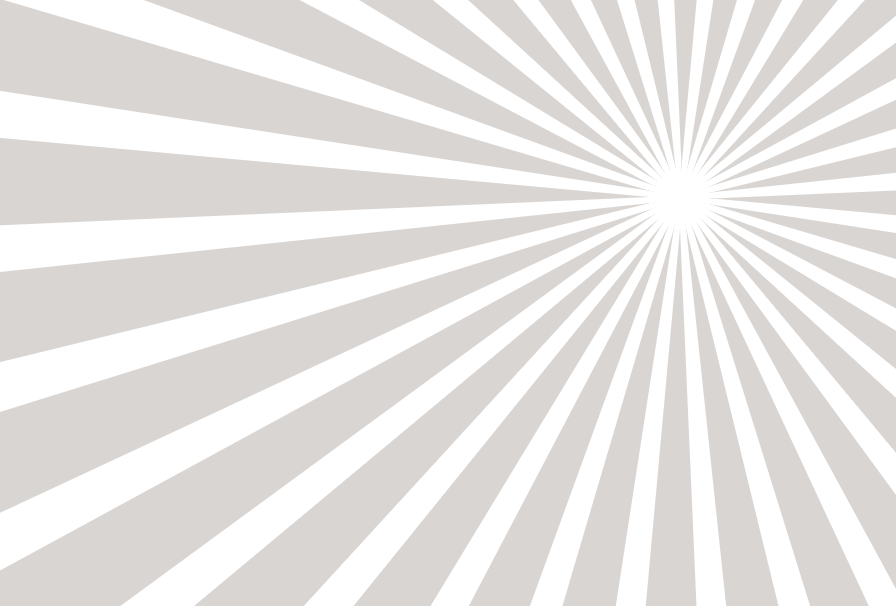
Write a Shadertoy shader that draws this background.

```glsl
const vec3 RAY_COLOR = vec3(0.851, 0.835, 0.824);
const vec3 GAP_COLOR = vec3(1.0);
const vec2 BURST_CENTER = vec2(0.7598, 0.6737); // fraction of the canvas
const float RAY_COUNT = 32.0;
const float RAY_ROTATION = -0.0236;             // radians
const float RAY_SLOPE = 0.0673;                 // half-width gained per unit length
const float TIP_RADIUS = 0.052;                 // fraction of the canvas height
const float TAU = 6.2831853;

// Fold the plane so that every ray lies along the positive x axis.
vec2 foldAroundCenter(vec2 p) {
    float stepAngle = TAU / RAY_COUNT;
    float angle = atan(p.y, p.x) - RAY_ROTATION;
    angle -= stepAngle * round(angle / stepAngle);
    return length(p) * vec2(cos(angle), sin(angle));
}

// Signed distance to the sides of a wedge opening outward from its tip.
float wedgeDistance(vec2 p) {
    float side = abs(p.y) - RAY_SLOPE * (p.x - TIP_RADIUS);
    return side * inversesqrt(1.0 + RAY_SLOPE * RAY_SLOPE);
}

void mainImage(out vec4 fragColor, in vec2 fragCoord) {
    // Height units, centered on the burst
    vec2 p = (fragCoord - BURST_CENTER * iResolution.xy) / iResolution.y;
    float pixel = 1.0 / iResolution.y;

    // Smooth-edged rays over the light ground
    float distanceToRay = wedgeDistance(foldAroundCenter(p));
    float ray = clamp(0.5 - distanceToRay / pixel, 0.0, 1.0);
    fragColor = vec4(mix(GAP_COLOR, RAY_COLOR, ray), 1.0);
}
```
